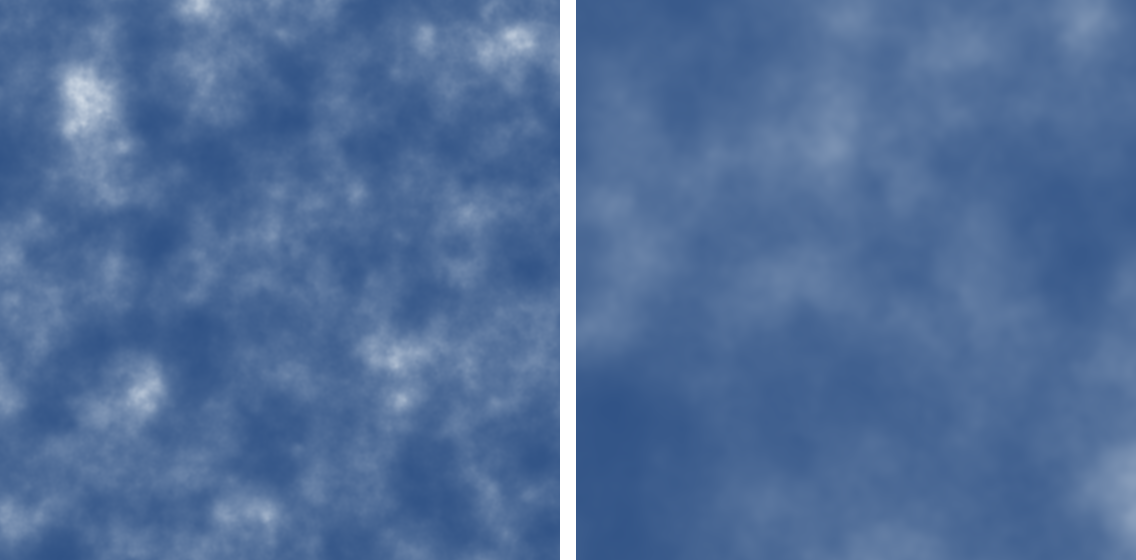
Left, the full canvas; right, a detail of the centre.
Give the GLSL for this texture, as a Shadertoy shader.

```glsl
const vec3 DEEP_BLUE = vec3(0.15, 0.29, 0.50);
const vec3 PALE_CLOUD = vec3(0.55, 0.63, 0.74);

// Three random values in 0..1 for a cell and a seed
vec3 hash3(vec3 p) {
    p = fract(p * vec3(0.1031, 0.1030, 0.0973));
    p += dot(p, p.yxz + 33.33);
    return fract((p.xxy + p.yxx) * p.zyx);
}

// Cellular noise: soft light and dark puffs scattered in each cell, zero mean
float puffNoise(vec2 p, float seed, int puffsPerCell) {
    vec2 cell = floor(p);
    float sum = 0.0;
    for (int y = -1; y <= 1; y++)
    for (int x = -1; x <= 1; x++)
    for (int i = 0; i < puffsPerCell; i++) {
        vec2 id = cell + vec2(x, y);
        vec3 rnd = hash3(vec3(id + 17.0, seed + 5.0 * float(i)));
        vec2 offset = id + rnd.xy - p;
        float falloff = max(0.0, 1.0 - dot(offset, offset));
        sum += (2.0 * rnd.z - 1.0) * falloff * falloff * falloff;
    }
    return sum;
}

// Octaves of puffs, each finer and fainter than the last
float cloudField(vec2 p, float frequency, float gain, int octaves) {
    float sum = 0.0;
    float amplitude = 1.0;
    for (int i = 0; i < octaves; i++) {
        sum += amplitude * puffNoise(p * frequency, 11.0 + 13.0 * float(i), 2);
        frequency *= 2.03;
        amplitude *= gain;
    }
    return sum;
}

// Exponential response: broad blue areas, few bright cores
float cloudCover(float field, float spread, float contrast, float middle) {
    return middle * exp(contrast * field / spread);
}

void mainImage(out vec4 fragColor, in vec2 fragCoord) {
    vec2 uv = fragCoord / iResolution.y;
    float field = cloudField(uv, 8.7, 0.5, 5);
    float cover = cloudCover(field, 0.63, 0.45, 0.3625);
    fragColor = vec4(mix(DEEP_BLUE, PALE_CLOUD, cover), 1.0);
}
```
